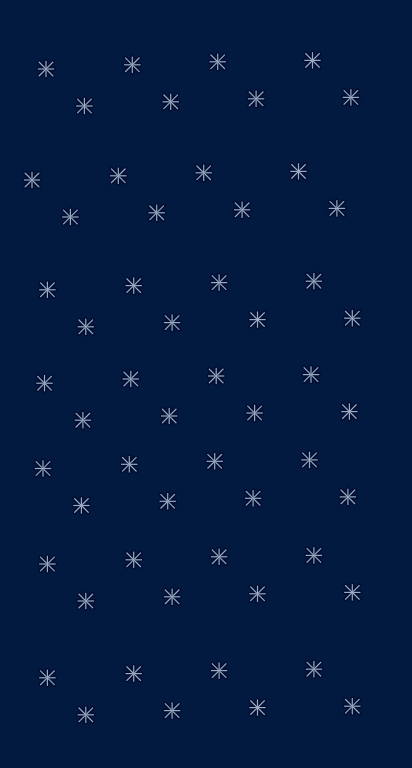
Give the GLSL for this pattern, as a Shadertoy shader.

```glsl
// Pale eight-armed stars on deep navy, in seven unevenly spaced bands.
// Each band holds two staggered rows of four stars that rise to the right.
// Stars are distance functions on a design grid 768 units high.

const float GRID_HEIGHT = 768.0;
const int BANDS = 7;
const int COLUMNS = 4;

const vec3 NAVY = vec3(0.010, 0.100, 0.250);
const vec3 HALO = vec3(0.000, 0.040, 0.180);
const vec3 SILVER = vec3(0.600, 0.665, 0.755);

// First star of each band, measured from the upper left
const vec2 BAND_START[BANDS] = vec2[BANDS](
    vec2(46.0, 69.0), vec2(32.0, 180.0), vec2(47.4, 289.8), vec2(44.5, 383.2),
    vec2(43.0, 468.5), vec2(47.4, 564.0), vec2(47.4, 677.8));

// Column offsets within a row, and the step to the second row
const vec4 COLUMN_X = vec4(0.0, 86.3, 171.7, 266.5);
const vec4 COLUMN_Y = vec4(0.0, -4.2, -7.2, -8.6);
const vec2 ROW_STEP = vec2(38.4, 37.0);

// Distance to a segment from the origin along +x
float armDistance(vec2 p, float armLength) {
    return length(vec2(p.x - clamp(p.x, 0.0, armLength), p.y));
}

// Distance to the centre lines of four straight and four diagonal arms
float starDistance(vec2 p, float straightLength, float diagonalLength) {
    vec2 q = abs(p);
    q = vec2(max(q.x, q.y), min(q.x, q.y));
    vec2 diagonal = vec2(q.x + q.y, q.x - q.y) * inversesqrt(2.0);
    return min(armDistance(q, straightLength), armDistance(diagonal, diagonalLength));
}

// Distance to the nearest star of all bands
float fieldDistance(vec2 p) {
    float d = GRID_HEIGHT;
    for (int band = 0; band < BANDS; band++) {
        for (int row = 0; row < 2; row++) {
            for (int col = 0; col < COLUMNS; col++) {
                vec2 offset = vec2(COLUMN_X[col], COLUMN_Y[col]);
                vec2 center = BAND_START[band] + offset + float(row) * ROW_STEP;
                d = min(d, starDistance(p - center, 7.6, 9.6));
            }
        }
    }
    return d;
}

// Antialiased coverage of a line
float lineCoverage(float d, float halfWidth, float pixel) {
    return clamp((halfWidth - d) / pixel + 0.5, 0.0, 1.0);
}

void mainImage(out vec4 fragColor, in vec2 fragCoord) {
    float pixel = GRID_HEIGHT / iResolution.y;
    vec2 p = vec2(fragCoord.x, iResolution.y - fragCoord.y) * pixel;
    float d = fieldDistance(p);

    // Soft dark rim beneath the stars
    float rim = 1.0 - smoothstep(1.2, 3.2, d);
    vec3 color = mix(NAVY, HALO, 0.8 * rim);

    color = mix(color, SILVER, lineCoverage(d, 0.6, pixel));
    fragColor = vec4(color, 1.0);
}
```
